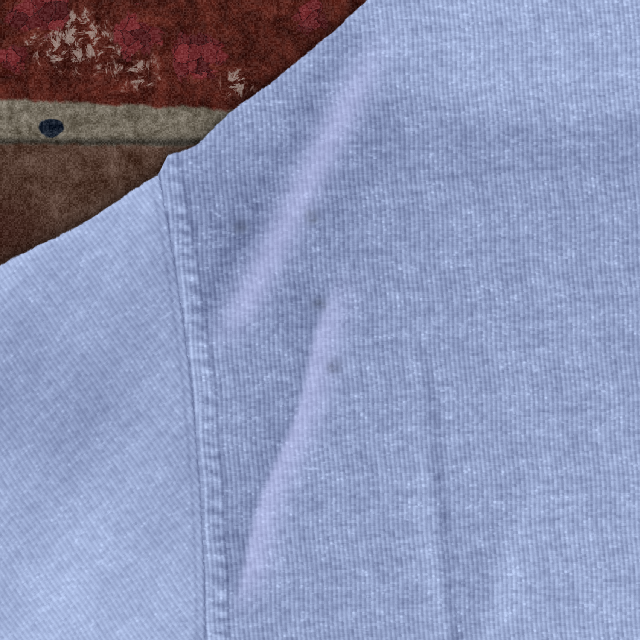
This texture is drawn by a WebGL 2 fragment shader. Its source:

```glsl
#version 300 es
precision highp float;
// A pale blue knitted shirt with a shoulder seam and soft folds, lying on old brick.
// Folds are distances to slanted lines that shift one brightness value; the knit is
// layered sines and hashes, the flaking paint cellular noise.
uniform vec2 u_resolution;
out vec4 fragColor;

float hash(vec2 p) {
  vec3 q = fract(p.xyx * vec3(0.1031, 0.103, 0.0973));
  q += dot(q, q.yzx + 33.33);
  return fract((q.x + q.y) * q.z);
}

// x: distance to nearest point, y: gap to the second, z: cell identity
vec3 cells(vec2 p) {
  vec3 best = vec3(9, 9, 0);
  for (int n = 0; n < 9; n++) {
    vec2 c = floor(p) + vec2(n % 3 - 1, n / 3 - 1);
    float id = hash(c), d = length(c + vec2(id, hash(c + 57.0)) - p);
    if (d < best.x) best = vec3(d, best.x, id);
    else best.y = min(best.y, d);
  }
  return vec3(best.x, best.y - best.x, best.z);
}

// Layered, rotated sines
float blotches(vec2 p) {
  float sum = 0.0, amp = 0.5;
  for (int i = 0; i < 5; i++) {
    p = mat2(0.8, 0.6, -0.6, 0.8) * p * 1.7 + 1.3;
    p += 0.6 * sin(p.yx * 0.9);
    sum += amp * sin(p.x) * sin(p.y + 0.7);
    amp *= 0.75;
  }
  return sum;
}

float ramp(float a, float b, float x) { return smoothstep(a, b, x); }
float bump(float d, float width) { return exp(-d * d / (width * width)); }
float spot(vec2 p, float x, float y, float w, float h) {
  return bump(p.x - x, w) * bump(p.y - y, h);
}

// Height of the shirt outline
float outline(float x) {
  vec2 k[9] = vec2[9](vec2(0, 0.586), vec2(0.13, 0.651), vec2(0.247, 0.728),
    vec2(0.262, 0.757), vec2(0.306, 0.772), vec2(0.358, 0.824),
    vec2(0.43, 0.876), vec2(0.521, 0.951), vec2(0.7, 1.12));
  float y = k[0].y;
  for (int i = 0; i < 8; i++)
    y += (k[i + 1].y - k[i].y) * clamp((x - k[i].x) / (k[i + 1].x - k[i].x), 0.0, 1.0);
  return y;
}

vec3 wall(vec2 p) {
  float rough = blotches(p * 28.0), fine = blotches(p * 85.0);
  vec3 upper = vec3(0.3, 0.13, 0.105) + vec3(0.1, 0.05, 0.04) * (rough + 0.5 * fine);
  // Chalky scuffs, then clusters of lifted paint
  float chalk = spot(p, 0.11, 0.94, 0.08, 0.06) + 0.7 * spot(p, 0.22, 0.885, 0.05, 0.04)
    + spot(p, 0.37, 0.87, 0.03, 0.03);
  chalk *= 0.6 + 1.1 * fine;
  upper = mix(upper, vec3(0.63, 0.57, 0.54), 0.8 * ramp(0.35, 0.9, chalk));
  vec3 flake = cells(p * 42.0 + 0.2 * fine);
  vec3 patches[5] = vec3[5](vec3(0.06, 0.98, 0.042), vec3(0.215, 0.95, 0.032),
    vec3(0.31, 0.91, 0.038), vec3(0.485, 0.975, 0.022), vec3(0.02, 0.91, 0.018));
  float paint = 0.0;
  for (int i = 0; i < 5; i++)
    paint = max(paint, ramp(0.004, -0.004, length(p - patches[i].xy) - patches[i].z + 0.018 * rough));
  vec3 red = vec3(0.4, 0.16, 0.17) * (0.75 + 0.45 * flake.z);
  upper = mix(upper, red * ramp(-0.14, 0.12, flake.y), paint);

  vec3 lower = vec3(0.33, 0.24, 0.2) + 0.07 * rough + 0.04 * fine;
  lower = mix(lower, vec3(0.2, 0.09, 0.07), 0.7 * spot(p, 0.0, 0.64, 0.07, 0.05));
  vec3 mortar = vec3(0.45, 0.42, 0.37) + 0.06 * rough + 0.09 * fine;
  mortar *= 1.0 - 0.5 * bump(p.y - 0.777, 0.007);
  float y = p.y + 0.004 * rough;
  vec3 color = mix(mortar, upper, ramp(-0.004, 0.004, y - 0.846 + 0.05 * p.x));
  color = mix(color, lower, ramp(0.778, 0.77, y));
  // Dark pebble
  float pebble = length((p - vec2(0.08, 0.8)) * vec2(1, 1.3)) + 0.004 * rough;
  color = mix(color, vec3(0.1, 0.13, 0.18) + 0.08 * fine, ramp(0.021, 0.017, pebble));
  return color + 0.12 * (hash(floor(p * 420.0)) - 0.5);
}

vec3 cloth(vec2 p, float depth) {
  float seam = p.x - 0.32 + 0.137 * p.y * p.y;
  float body = ramp(-0.002, 0.002, seam);
  // Broad light and shade
  float t = 0.48 + 0.22 * ramp(0.8, 0.87, p.y + 0.03 * sin(p.x * 9.0)) * ramp(0.52, 0.65, p.x);
  t += 0.2 * spot(p, 1.0, 0.0, 0.35, 0.4) - 0.12 * spot(p, 0.85, 0.77, 0.3, 0.06);
  t -= 0.3 * spot(p, 0.35, 0.66, 0.07, 0.09) + 0.1 * spot(p, 0.55, 0.6, 0.1, 0.2);
  float sleeve = 0.58 + 0.3 * spot(p, 0.12, 0.04, 0.2, 0.22) + 0.2 * bump(depth, 0.06)
    - 0.2 * spot(p, 0.08, 0.36, 0.12, 0.1) + 0.06 * sin(p.x * 32.0 - p.y * 18.0);
  // Long fold from the shoulder
  float f = p.x - 0.116 - 0.51 * p.y;
  float span = ramp(0.43, 0.54, p.y) * ramp(1.0, 0.82, p.y), lit = span * bump(f, 0.03);
  t -= span * (0.26 * bump(f + 0.06, 0.03) + 0.14 * bump(f - 0.065, 0.04));
  // Crisp lower fold: shade left, light right
  f = p.x - 0.338 - 0.33 * p.y - 0.006 * sin(p.y * 22.0);
  span = ramp(0.02, 0.12, p.y) * ramp(0.6, 0.48, p.y);
  float side = ramp(-0.008, 0.01, f);
  lit += span * side * bump(f - 0.012, 0.034);
  t += 0.38 * lit - 0.3 * span * (1.0 - side) * exp(f * 22.0);
  // Faint creases
  f = p.x - 0.705 + 0.1 * p.y;
  t += ramp(0.58, 0.25, p.y) * (0.14 * bump(f + 0.018, 0.018) - 0.3 * bump(f - 0.006, 0.012));
  f = p.x - 0.74 - 0.25 * p.y;
  t += 0.16 * ramp(0.32, 0.12, p.y) * (bump(f - 0.03, 0.03) - bump(f + 0.015, 0.025));
  t = mix(sleeve, t, body);
  lit *= body;

  // Puckered seam band and its stitch lines
  float pucker = sin(p.y * 260.0 + 2.0 * sin(p.y * 41.0) + seam * 50.0);
  t += body * ramp(0.037, 0.033, seam) * (0.1 + 0.24 * pucker * bump(seam - 0.026, 0.012));
  t += 0.28 * bump(seam - 0.007, 0.004) - 0.5 * bump(seam, 0.0025);
  t -= 0.3 * bump(seam - 0.036, 0.004) + 0.22 * bump(seam + 0.013, 0.003);

  // Knit: upright ribs on the body, slanted on the sleeve
  vec2 k = seam > 0.0 ? p + vec2(0.06 * p.y, 0) : mat2(0.82, -0.57, 0.57, 0.82) * p;
  k.x += 0.0012 * sin(k.y * 45.0);
  float stitch = hash(floor(k * vec2(135.3, 230))) - 0.5;
  float mottle = blotches(k * vec2(22, 48)), fuzz = blotches(k * vec2(80, 125) + 4.0);
  float wear = mix(0.65, 1.0, body) * (1.0 - 0.4 * min(lit, 1.0));
  t += wear * (0.2 * sin(k.x * 850.0) + 0.3 * stitch + 0.13 * mottle + 0.2 * fuzz);
  t += 0.4 * wear * ramp(0.28, 0.05, cells(k * vec2(75, 95)).x) * ramp(-0.2, 0.6, mottle);
  vec3 color = mix(vec3(0.45, 0.5, 0.65), vec3(0.68, 0.745, 0.895), clamp(t, -0.4, 1.3));
  color += vec3(0.02, -0.008, 0.005) * lit;

  // Small grey marks
  vec2 marks[4] = vec2[4](vec2(0.375, 0.646), vec2(0.488, 0.661), vec2(0.499, 0.525), vec2(0.523, 0.427));
  for (int i = 0; i < 4; i++)
    color *= 1.0 - (0.2 + 0.18 * fuzz) * bump(length(p - marks[i]), 0.011);
  return color;
}

void main() {
  vec2 p = gl_FragCoord.xy / u_resolution;
  float depth = 0.78 * (outline(p.x) - p.y) + 0.0015 * blotches(p * 70.0);
  float pixel = 1.0 / u_resolution.y;
  vec3 shaded = wall(p) * (1.0 - 0.4 * exp(min(depth, 0.0) * 90.0));
  vec3 shirt = cloth(p, depth) + 0.04 * bump(depth, 0.008);
  fragColor = vec4(mix(shaded, shirt, ramp(-pixel, pixel, depth)), 1);
}
```
